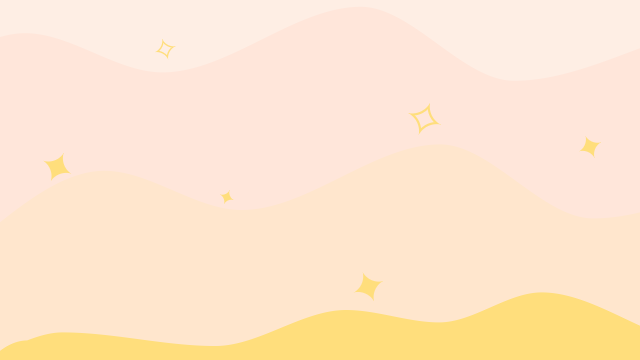
This background is drawn by a WebGL 1 fragment shader. Its source:

```glsl
precision highp float;
// Soft layered pastel hills under a pale sky, dotted with four-pointed stars.
// Each ridge is a chain of eased ramps between crests and troughs; the stars
// are concave diamonds cut by circles. Canvas units: height 9, width 16 at 16:9.

uniform vec2 u_resolution;

#define SKY_COLOR vec3(0.995, 0.932, 0.894)
#define PINK_COLOR vec3(1.0, 0.902, 0.855)
#define PEACH_COLOR vec3(1.0, 0.902, 0.804)
#define GOLD_COLOR vec3(1.0, 0.871, 0.486)
#define RIDGE_SHIFT vec2(1.98, -3.44)
#define STAR_WAIST 1.2
#define STROKE_HALF 0.065

// Height change contributed by one ramp from point a to point b
float ramp(float x, vec2 a, vec2 b) {
  return (b.y - a.y) * smoothstep(a.x, b.x, x);
}

// Smooth ridge with level tangents at each of its seven turning points
float ridge(float x, vec2 a, vec2 b, vec2 c, vec2 d, vec2 e, vec2 f, vec2 g) {
  return a.y + ramp(x, a, b) + ramp(x, b, c) + ramp(x, c, d)
             + ramp(x, d, e) + ramp(x, e, f) + ramp(x, f, g);
}

float upperRidge(float x) {
  return ridge(x, vec2(-5.63, 4.75), vec2(0.63, 8.17), vec2(4.06, 7.19),
               vec2(9.02, 8.83), vec2(12.85, 6.98), vec2(18.75, 8.46),
               vec2(23.0, 7.0));
}

float goldRidge(float x) {
  float hill = ridge(x, vec2(-0.83, 0.04), vec2(1.56, 0.69), vec2(5.38, 0.35),
                     vec2(8.65, 1.25), vec2(10.98, 0.94), vec2(13.54, 1.69),
                     vec2(17.71, 0.375));
  // Small mound at the left end
  float mound = 0.49 - 0.55 * (x - 0.69) * (x - 0.69);
  return max(hill, mound);
}

// Signed distance to a four-pointed star with tips at radius 1
float starDistance(vec2 p) {
  vec2 q = abs(p);
  float arcRadius = length(vec2(STAR_WAIST - 1.0, STAR_WAIST));
  float arc = arcRadius - length(q - STAR_WAIST);
  float diamond = (q.x + q.y - 1.0) * 0.7071;
  return max(arc, diamond);
}

// Antialiased coverage of the region where d is negative
float coverage(float d, float pixel) {
  return clamp(0.5 - d / pixel, 0.0, 1.0);
}

void main() {
  float pixel = 9.0 / u_resolution.y;
  vec2 p = gl_FragCoord.xy * pixel;

  // Hills, back to front; the peach ridge repeats the pink one, shifted
  vec2 shifted = p - RIDGE_SHIFT;
  vec3 color = SKY_COLOR;
  color = mix(color, PINK_COLOR, coverage(p.y - upperRidge(p.x), pixel));
  color = mix(color, PEACH_COLOR, coverage(shifted.y - upperRidge(shifted.x), pixel));
  color = mix(color, GOLD_COLOR, coverage(p.y - goldRidge(p.x), pixel));

  // Stars: center, radius, clockwise tilt; the first two are outlines
  vec4 stars[6];
  stars[0] = vec4(10.61, 6.03, 0.425, 0.34);
  stars[1] = vec4(4.13, 7.77, 0.265, -0.28);
  stars[2] = vec4(1.43, 4.82, 0.38, 0.43);
  stars[3] = vec4(5.67, 4.07, 0.18, 0.38);
  stars[4] = vec4(14.75, 5.33, 0.29, -0.39);
  stars[5] = vec4(9.21, 1.83, 0.385, -0.37);
  for (int i = 0; i < 6; i++) {
    vec4 star = stars[i];
    float c = cos(star.w);
    float s = sin(star.w);
    vec2 local = (p - star.xy) / star.z;
    local = vec2(c * local.x - s * local.y, s * local.x + c * local.y);
    float d = starDistance(local);
    if (i < 2) d = abs(d + STROKE_HALF) - STROKE_HALF;
    color = mix(color, GOLD_COLOR, coverage(d, pixel / star.z));
  }

  gl_FragColor = vec4(color, 1.0);
}
```
